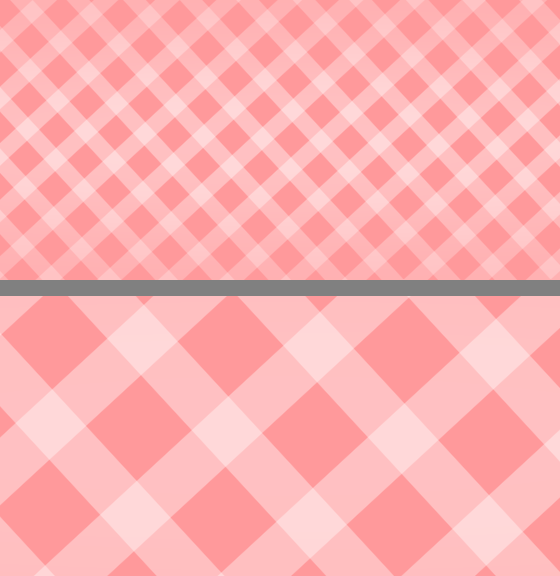
Top: the whole. Bottom: its middle third, enlarged.
A Shadertoy shader for this pattern:

```glsl
// Diagonal gingham: two sets of translucent white bands cross at right
// angles over a pink ground. Bands come from a rotated, repeated distance
// and turn fainter toward the upper and lower edges.

const vec3 GROUND = vec3(1.0, 0.60, 0.608);
const vec3 BAND = vec3(1.0);
const float PERIOD = 0.1484;              // band spacing, in canvas heights
const float BAND_SHARE = 0.40;            // band width relative to spacing
const float TILT = radians(42.7);
const vec2 CHECK_CENTER = vec2(0.0417, 0.001);
const float ALPHA_MIDDLE = 0.385;
const float ALPHA_EDGE = 0.23;

vec2 rotate(vec2 p, float angle) {
    float c = cos(angle), s = sin(angle);
    return vec2(c * p.x + s * p.y, c * p.y - s * p.x);
}

// Coverage of bands lying halfway between multiples of the period
float bandCoverage(float x, float period, float width, float pixel) {
    float fromCenter = abs(fract(x / period) - 0.5) * period;
    return clamp(0.5 + (0.5 * width - fromCenter) / pixel, 0.0, 1.0);
}

// Opacity falls off mostly with height, slightly toward the sides
float bandAlpha(vec2 p) {
    float fromMiddle = length(p * vec2(0.15, 1.0));
    return mix(ALPHA_MIDDLE, ALPHA_EDGE, smoothstep(0.06, 0.54, fromMiddle));
}

void mainImage(out vec4 fragColor, in vec2 fragCoord) {
    vec2 p = (fragCoord - 0.5 * iResolution.xy) / iResolution.y;
    float pixel = 1.2 / iResolution.y;
    vec2 q = rotate(p - CHECK_CENTER, TILT);
    float width = PERIOD * BAND_SHARE;
    float alpha = bandAlpha(p);

    // Layer both band directions so that crossings become lighter
    vec3 color = GROUND;
    color = mix(color, BAND, alpha * bandCoverage(q.x, PERIOD, width, pixel));
    color = mix(color, BAND, alpha * bandCoverage(q.y, PERIOD, width, pixel));
    fragColor = vec4(color, 1.0);
}
```
